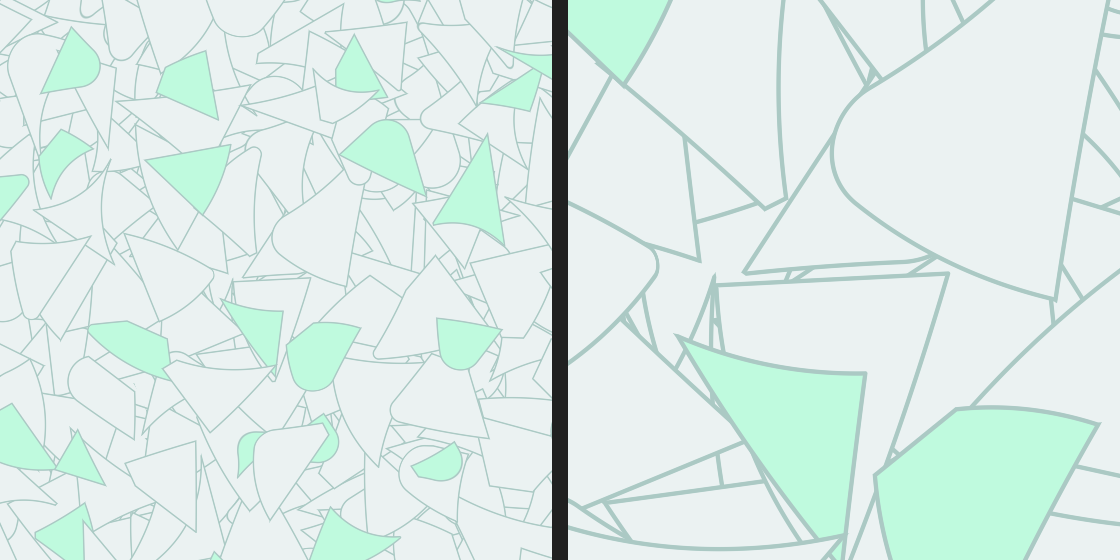
Left, the full canvas; right, a detail of the centre.
A WebGL 1 fragment shader for this pattern:

```glsl
precision highp float;

uniform vec2 u_resolution;

const vec3 PALE = vec3(0.92, 0.95, 0.95);
const vec3 MINT = vec3(0.75, 0.98, 0.87);
const vec3 OUTLINE = vec3(0.67, 0.79, 0.77);
const float HALF_STROKE = 0.0013;
const float THIRD_TURN = 2.0944;

float hash(vec2 cell, float key) {
  return fract(sin(dot(cell, vec2(127.1, 311.7)) + key * 74.7) * 43758.5453);
}

vec2 outward(vec2 a, vec2 b) {
  vec2 along = normalize(b - a);
  return vec2(along.y, -along.x);
}

// Distance to the side a-b, bent into a shallow parabola
float sideDistance(vec2 p, vec2 a, vec2 b, float bend) {
  float len = length(b - a);
  float t = clamp(dot(p - a, b - a) / (len * len), 0.0, 1.0);
  float arch = 4.0 * bend * len * t * (1.0 - t);
  float slope = 4.0 * bend * (1.0 - 2.0 * t);
  return (dot(p - a, outward(a, b)) - arch) / sqrt(1.0 + slope * slope);
}

// Intersection of two sides with a circular fillet;
// cosine is that of the angle between their normals
float filletCorner(float d1, float d2, float cosine, float radius) {
  float u = d1 + radius;
  float v = d2 + radius;
  if (u > cosine * v && v > cosine * u) {
    float sine2 = max(1.0 - cosine * cosine, 0.01);
    return sqrt((u * u + v * v - 2.0 * u * v * cosine) / sine2) - radius;
  }
  return max(u, v) - radius;
}

// Random corner of a shard, the index counting anticlockwise
vec2 corner(vec2 cell, float seed, float index, float turn, float size) {
  float key = seed + index;
  float angle = turn + index * THIRD_TURN + 1.1 * (hash(cell, key + 0.1) - 0.5);
  float reach = size * mix(0.6, 1.15, hash(cell, key + 0.2));
  return reach * vec2(cos(angle), sin(angle));
}

// Mostly straight, now and then clearly curved
float randomBend(vec2 cell, float key) {
  float x = 2.0 * hash(cell, key) - 1.0;
  return 0.15 * x * x * x;
}

// Triangle with bent sides, one rounded corner and perhaps a clipped tip
float shardDistance(vec2 p, vec2 cell, float seed, float size) {
  float turn = 6.2832 * hash(cell, seed + 3.3);
  vec2 a = corner(cell, seed, 0.0, turn, size);
  vec2 b = corner(cell, seed, 1.0, turn, size);
  vec2 c = corner(cell, seed, 2.0, turn, size);

  float ab = sideDistance(p, a, b, randomBend(cell, seed + 4.1));
  float bc = sideDistance(p, b, c, randomBend(cell, seed + 5.1));
  float ca = sideDistance(p, c, a, randomBend(cell, seed + 6.1));

  float radius = 0.4 * size * smoothstep(0.4, 0.9, hash(cell, seed + 7.1));
  float d = filletCorner(ab, bc, dot(outward(a, b), outward(b, c)), radius);
  d = max(d, ca);

  float clipAngle = turn + 0.9 * (hash(cell, seed + 8.1) - 0.5);
  float clipReach = size * mix(0.35, 1.2, hash(cell, seed + 9.1));
  return max(d, dot(p, vec2(cos(clipAngle), sin(clipAngle))) - clipReach);
}

// Fill and outline one shape over the colour below
vec3 paint(vec3 below, float d, vec3 fill, float pixel) {
  vec3 color = mix(below, fill, smoothstep(0.5, -0.5, d / pixel));
  float stroke = smoothstep(0.6, -0.6, (abs(d) - HALF_STROKE) / pixel);
  return mix(color, OUTLINE, stroke);
}

// One layer of shards on a jittered grid, painted in fixed cell order
vec3 scatter(vec3 color, vec2 p, float seed, float spacing, float maxSize,
             float density, vec3 fill, float pixel) {
  p += seed * vec2(0.37, 0.61);
  vec2 home = floor(p / spacing);
  for (int y = -1; y <= 1; y++) {
    for (int x = -1; x <= 1; x++) {
      vec2 cell = home + vec2(float(x), float(y));
      if (hash(cell, seed + 0.5) > density) continue;
      vec2 jitter = vec2(hash(cell, seed + 0.6), hash(cell, seed + 0.7)) - 0.5;
      vec2 local = p - (cell + 0.5 + 0.65 * jitter) * spacing;
      float size = maxSize * mix(0.75, 1.0, hash(cell, seed + 0.8));
      if (length(local) > 1.25 * size) continue;
      color = paint(color, shardDistance(local, cell, seed, size), fill, pixel);
    }
  }
  return color;
}

void main() {
  float pixel = 1.0 / u_resolution.y;
  vec2 p = gl_FragCoord.xy * pixel;
  vec3 color = PALE;

  // Dense pale shards, then mint accents, then a few pale ones on top
  for (int i = 0; i < 4; i++) {
    color = scatter(color, p, 1.0 + 13.0 * float(i), 0.16, 0.15, 1.0, PALE, pixel);
  }
  color = scatter(color, p, 61.0, 0.222, 0.106, 1.0, MINT, pixel);
  color = scatter(color, p, 83.0, 0.16, 0.13, 0.18, PALE, pixel);

  gl_FragColor = vec4(color, 1.0);
}
```
